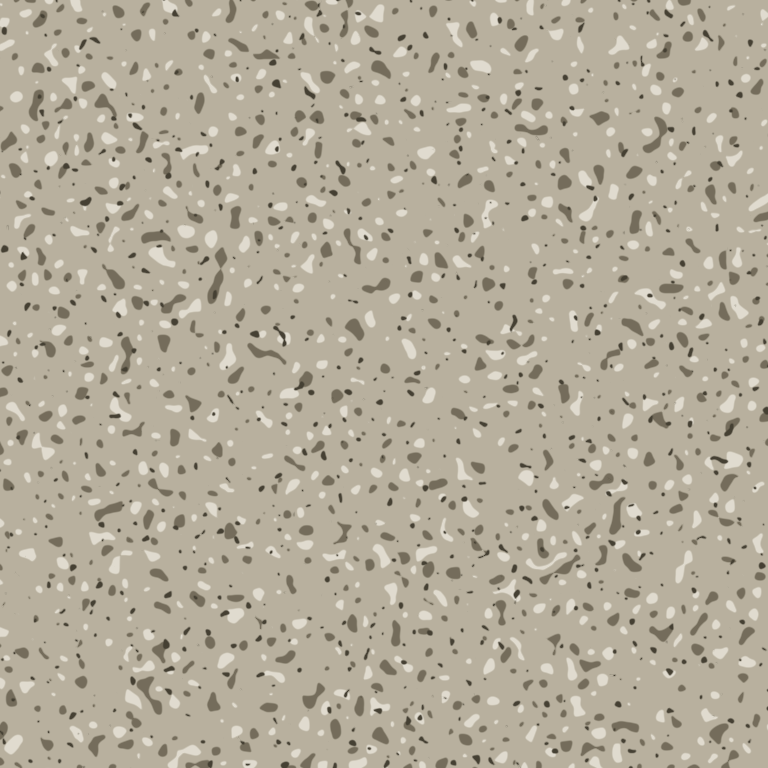
Write a Shadertoy shader that draws this texture.

```glsl
// Speckled terrazzo: pale and brown chips with small dark grains on a beige ground.

#define CHIP_SCALE 48.0    // chip noise cells across the canvas
#define GRAIN_SCALE 78.0   // dark grain noise cells across the canvas
#define PALE_LEVEL 0.33    // higher means fewer pale chips
#define BROWN_LEVEL 0.32   // higher means fewer brown chips
#define GRAIN_LEVEL 0.46   // higher means fewer dark grains
#define EDGE_WIDTH 0.0028  // edge softness in canvas units
#define GROUND vec3(0.72, 0.69, 0.62)
#define PALE vec3(0.88, 0.86, 0.81)
#define BROWN vec3(0.455, 0.425, 0.355)
#define DARK vec3(0.27, 0.25, 0.20)

// Integer hash giving a unit gradient for a lattice point
vec2 latticeGradient(ivec2 cell, uint seed) {
    uvec2 v = uvec2(cell + 4096) + uvec2(seed * 7919u, seed * 104729u);
    v = v * 1664525u + 1013904223u;
    v.x += v.y * 1664525u;
    v.y += v.x * 1664525u;
    v ^= v >> 16u;
    v.x += v.y * 1664525u;
    v.y += v.x * 1664525u;
    v ^= v >> 16u;
    return normalize(vec2(v & 65535u) - 32767.5);
}

float gradientNoise(vec2 p, uint seed) {
    ivec2 cell = ivec2(floor(p));
    vec2 f = fract(p);
    vec2 w = f * f * f * (f * (f * 6.0 - 15.0) + 10.0);
    float corner[4];
    for (int i = 0; i < 4; i++) {
        ivec2 offset = ivec2(i & 1, i >> 1);
        corner[i] = dot(latticeGradient(cell + offset, seed), f - vec2(offset));
    }
    return mix(mix(corner[0], corner[1], w.x), mix(corner[2], corner[3], w.x), w.y);
}

// Two rotated layers hide the lattice directions
float blobField(vec2 p, uint seed) {
    const mat2 turnA = mat2(0.96, 0.28, -0.28, 0.96);
    const mat2 turnB = mat2(0.6, 0.8, -0.8, 0.6);
    return 0.7071 * (gradientNoise(turnA * p, seed)
                   + gradientNoise(turnB * p + 17.3, seed + 1u));
}

// Field value in x, its slope per canvas unit in y
vec2 fieldAndSlope(vec2 uv, float scale, uint seed) {
    const float stepSize = 0.02;
    vec2 p = uv * scale;
    float n = blobField(p, seed);
    vec2 slope = vec2(blobField(p + vec2(stepSize, 0.0), seed),
                      blobField(p + vec2(0.0, stepSize), seed)) - n;
    return vec2(n, max(length(slope) / stepSize * scale, 0.001));
}

// Soft coverage from the approximate distance to the level line
float coverage(float height, float slope) {
    float halfWidth = 0.5 * max(EDGE_WIDTH, 1.4 / iResolution.y);
    return smoothstep(-halfWidth, halfWidth, height / slope);
}

void mainImage(out vec4 fragColor, in vec2 fragCoord) {
    vec2 uv = fragCoord / iResolution.y;

    // Peaks of one field are pale chips, its hollows are brown chips
    vec2 chips = fieldAndSlope(uv, CHIP_SCALE, 3u);
    vec3 color = GROUND;
    color = mix(color, PALE, coverage(chips.x - PALE_LEVEL, chips.y));
    color = mix(color, BROWN, coverage(-chips.x - BROWN_LEVEL, chips.y));

    // Dark grains lie over everything
    vec2 grains = fieldAndSlope(uv, GRAIN_SCALE, 11u);
    color = mix(color, DARK, coverage(grains.x - GRAIN_LEVEL, grains.y));

    fragColor = vec4(color, 1.0);
}
```
